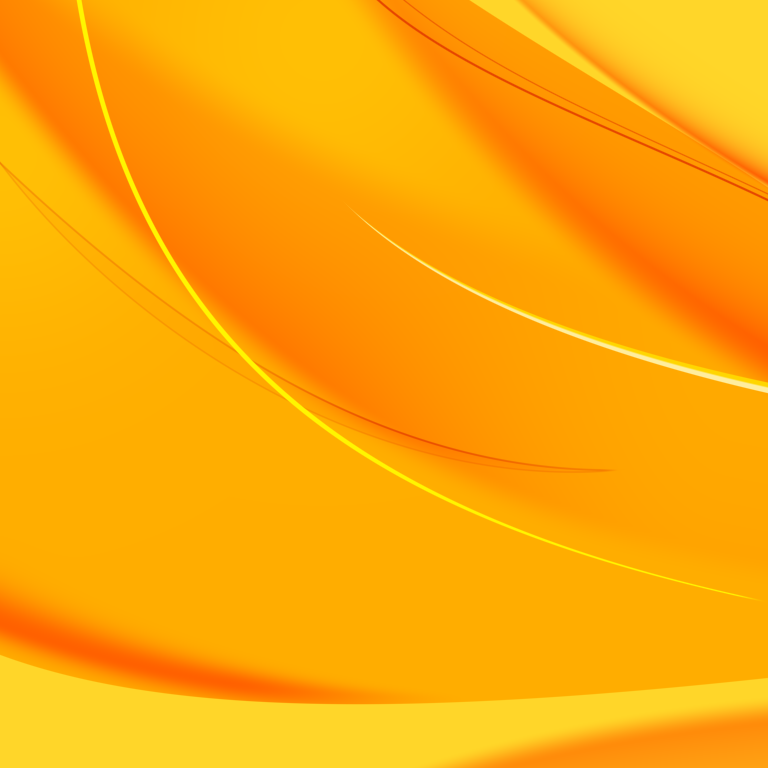
A Shadertoy shader for this background:

```glsl
// Glossy amber backdrop: overlapping curved ribbons with soft shading and fine bright lines.
// Each ribbon border is a cubic Bezier; the signed distance to it drives fills and fades,
// and the position along it drives tapering.

const vec3 AMBER  = vec3(1.00, 0.68, 0.00);
const vec3 GOLD   = vec3(1.00, 0.75, 0.02);
const vec3 LEMON  = vec3(1.00, 0.84, 0.16);
const vec3 ORANGE = vec3(1.00, 0.45, 0.00);
const vec3 EMBER  = vec3(1.00, 0.34, 0.00);
const vec3 RUST   = vec3(0.88, 0.22, 0.00);
const vec3 NEON   = vec3(1.00, 0.96, 0.00);
const vec3 CREAM  = vec3(1.00, 0.93, 0.62);

vec2 bezier(vec2 a, vec2 b, vec2 c, vec2 d, float t) {
    float s = 1.0 - t;
    return s*s*s*a + 3.0*s*s*t*b + 3.0*s*t*t*c + t*t*t*d;
}

vec2 bezierTangent(vec2 a, vec2 b, vec2 c, vec2 d, float t) {
    float s = 1.0 - t;
    return 3.0*(s*s*(b - a) + 2.0*s*t*(c - b) + t*t*(d - c));
}

// x: signed distance, positive above a left-to-right curve; y: nearest parameter
vec2 curve(vec2 p, vec2 a, vec2 b, vec2 c, vec2 d) {
    float t = 0.0, best = 1e5;
    for (int i = 0; i <= 12; i++) {
        float s = float(i) / 12.0;
        vec2 v = p - bezier(a, b, c, d, s);
        if (dot(v, v) < best) { best = dot(v, v); t = s; }
    }
    for (int i = 0; i < 3; i++) {
        vec2 g = bezierTangent(a, b, c, d, t);
        t = clamp(t + dot(p - bezier(a, b, c, d, t), g) / dot(g, g), 0.0, 1.0);
    }
    vec2 dir = normalize(bezierTangent(a, b, c, d, t));
    vec2 away = p - bezier(a, b, c, d, t);
    return vec2(dir.x*away.y - dir.y*away.x, t);
}

float stroke(float dist, float halfWidth, float aa) {
    return 1.0 - smoothstep(halfWidth - aa, halfWidth + aa, abs(dist));
}

// Rises softly across an edge, then decays with depth beyond it
float shade(float dist, float soft, float decay) {
    return smoothstep(-soft, soft, dist) * exp(-max(dist - soft, 0.0) / decay);
}

float bell(float x, float center, float width) {
    float k = (x - center) / width;
    return exp(-k*k);
}

void mainImage(out vec4 fragColor, in vec2 fragCoord) {
    vec2 p = fragCoord / iResolution.xy;
    float aa = 0.8 / min(iResolution.x, iResolution.y);

    // Base with golden light at the left and top
    vec2 toLeft = p - vec2(0.0, 0.80), toTop = p - vec2(0.42, 0.95);
    float glow = max(exp(-18.0*dot(toLeft, toLeft)), exp(-14.0*dot(toTop, toTop)));
    vec3 col = mix(AMBER, GOLD, glow);

    // Wide central ribbon, darkest along its lower border
    vec2 low = curve(p, vec2(-0.026, 0.922), vec2(0.202, 0.629), vec2(0.469, 0.336), vec2(1.0, 0.245));
    vec2 top = curve(p, vec2(0.078, 1.026), vec2(0.26, 0.883), vec2(0.495, 0.746), vec2(0.807, 0.648));
    float body = smoothstep(-0.02, 0.03, low.x) * (1.0 - smoothstep(-0.05, 0.03, top.x));
    float dark = 0.24 + 0.66*shade(low.x, 0.028, 0.13);
    col = mix(col, ORANGE, body * dark * (1.0 - 0.82*smoothstep(0.45, 0.95, low.y)));

    // Upper right ribbon with a glowing shadow
    vec2 right = curve(p, vec2(0.456, 1.026), vec2(0.612, 0.805), vec2(0.794, 0.629), vec2(1.029, 0.495));
    col = mix(col, ORANGE, 0.28*smoothstep(-0.02, 0.03, right.x));
    col = mix(col, EMBER, shade(right.x, 0.032, 0.055) * mix(0.30, 0.88, right.y));

    // Bright corner and the shaded fold lying over it
    vec2 corner = curve(p, vec2(0.605, 1.004), vec2(0.729, 0.922), vec2(0.872, 0.841), vec2(1.009, 0.75));
    vec2 fold = curve(p, vec2(0.667, 1.007), vec2(0.755, 0.922), vec2(0.885, 0.824), vec2(1.009, 0.753));
    col = mix(col, LEMON, smoothstep(-aa, aa, corner.x));
    col = mix(col, mix(ORANGE, EMBER, fold.y*fold.y),
              shade(fold.x, 0.005, 0.018) * mix(0.55, 0.95, fold.y));

    // Twin red threads at the upper right
    vec2 red = curve(p, vec2(0.488, 1.004), vec2(0.599, 0.902), vec2(0.807, 0.831), vec2(1.003, 0.738));
    vec2 redFine = curve(p, vec2(0.521, 1.004), vec2(0.645, 0.902), vec2(0.794, 0.844), vec2(1.003, 0.746));
    col = mix(col, RUST, 0.85*stroke(red.x, 0.0014, aa));
    col = mix(col, RUST, 0.55*stroke(redFine.x, 0.0008, aa));

    // Slim translucent blade on the left
    vec2 bladeTop = curve(p, vec2(0.0, 0.788), vec2(0.241, 0.56), vec2(0.501, 0.383), vec2(0.807, 0.388));
    vec2 bladeLow = curve(p, vec2(0.0, 0.788), vec2(0.169, 0.564), vec2(0.488, 0.359), vec2(0.807, 0.388));
    float accent = bell(bladeTop.y, 0.69, 0.16);
    float blade = smoothstep(-aa, aa, -bladeTop.x) * smoothstep(-aa, aa, bladeLow.x);
    col = mix(col, ORANGE, blade * (0.10 + 0.55*accent*exp(min(bladeTop.x, 0.0) / 0.012)));
    float ends = 1.0 - smoothstep(0.97, 1.0, bladeTop.y);
    col = mix(col, RUST, ends * (0.28 + 0.42*accent) * stroke(bladeTop.x, 0.0012, aa));
    col = mix(col, RUST, ends * 0.20 * stroke(bladeLow.x, 0.0010, aa));

    // Lower sheet, the shadow above it and the soft wave beneath
    vec2 sheet = curve(p, vec2(-0.007, 0.15), vec2(0.195, 0.073), vec2(0.495, 0.0625), vec2(1.007, 0.118));
    vec2 umbra = curve(p, vec2(-0.013, 0.193), vec2(0.156, 0.13), vec2(0.339, 0.086), vec2(0.625, 0.09));
    float spread = umbra.x > 0.0 ? mix(0.042, 0.005, umbra.y) : 0.021;
    col = mix(col, EMBER, 0.88*bell(umbra.x, 0.0, spread) * (1.0 - smoothstep(0.55, 1.0, umbra.y)));
    vec2 wave = curve(p, vec2(0.521, -0.022), vec2(0.677, 0.03), vec2(0.833, 0.06), vec2(1.022, 0.078));
    vec3 sheetCol = mix(LEMON, ORANGE, 0.75*shade(-wave.x, 0.019, 0.16));
    col = mix(col, sheetCol, smoothstep(-aa, aa, -sheet.x));

    // Tapered highlight: golden above, cream below
    vec2 shine = curve(p, vec2(0.443, 0.742), vec2(0.547, 0.635), vec2(0.742, 0.551), vec2(1.009, 0.493));
    vec3 shineCol = mix(CREAM, vec3(1.0, 0.84, 0.0), smoothstep(-0.001, 0.002, shine.x));
    col = mix(col, shineCol, stroke(shine.x, 0.0068*shine.y, aa) * smoothstep(0.0, 0.12, shine.y));

    // Long neon line
    vec2 neon = curve(p, vec2(0.102, 1.006), vec2(0.18, 0.531), vec2(0.479, 0.326), vec2(1.0, 0.216));
    float neonWidth = mix(0.0031, 0.0008, smoothstep(0.45, 1.0, neon.y));
    col = mix(col, NEON, stroke(neon.x, neonWidth, aa) * (1.0 - smoothstep(0.97, 1.0, neon.y)));

    fragColor = vec4(col, 1.0);
}
```
